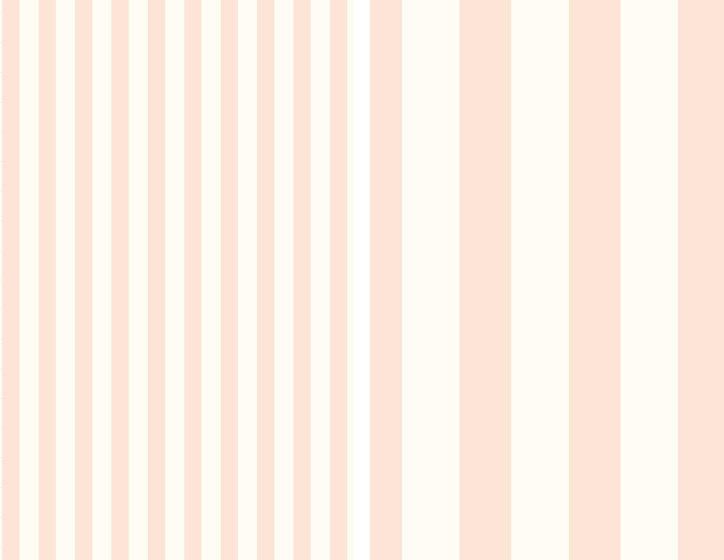
Left, the full canvas; right, a detail of the centre.
Give the GLSL for this pattern, as a Shadertoy shader.

```glsl
// Ten vertical peach stripes on cream, with faint tick marks down the left edge.

// Coverage of a band, given distance from its centre line and half its thickness
float band(float dist, float halfWidth, float pixel) {
    return clamp((halfWidth - dist) / pixel + 0.5, 0.0, 1.0);
}

// Distance to the nearest of the lines spaced by period, one of them at start
float repeatDistance(float x, float start, float period) {
    return abs(fract((x - start) / period + 0.5) - 0.5) * period;
}

void mainImage(out vec4 fragColor, in vec2 fragCoord) {
    vec2 uv = fragCoord / iResolution.xy;
    vec2 pixel = 1.0 / iResolution.xy;

    vec3 cream = vec3(1.0, 0.99, 0.957);
    vec3 peach = vec3(0.99, 0.895, 0.842);
    vec3 tickGrey = vec3(0.87, 0.88, 0.85);

    // Stripes slightly narrower than the gaps
    float stripe = band(repeatDistance(uv.x, 0.0304, 0.1029), 0.0244, pixel.x);
    vec3 color = mix(cream, peach, stripe);

    // Short ticks in the left margin, spaced evenly about the middle
    float tick = band(repeatDistance(uv.y, 0.5, 0.0529), 0.0006, pixel.y)
               * band(uv.x, 0.005, pixel.x);
    color = mix(color, tickGrey, 0.7 * tick);

    fragColor = vec4(color, 1.0);
}
```
